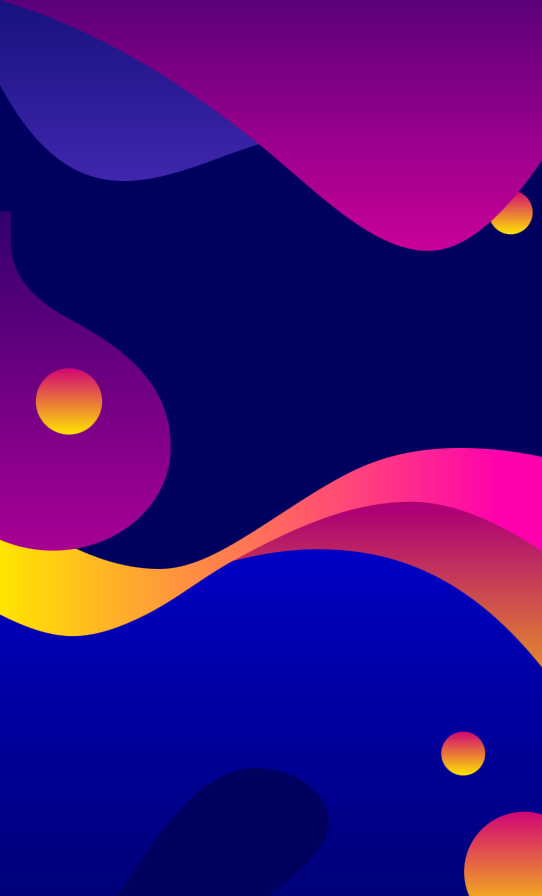
This background is drawn by a Shadertoy shader. Its source:

```glsl
// Flowing gradient waves, soft blobs and glowing discs on a deep navy ground.
// Lengths are percent of canvas height; a knot is (position, value, slope).

const vec3 NAVY = vec3(0.0, 0.0, 0.37);
const vec3 YELLOW = vec3(1.0, 0.9, 0.0);
const vec3 PINK = vec3(1.0, 0.0, 0.68);
const vec3 ROSE = vec3(0.82, 0.02, 0.46);

// Cubic Hermite arc between two knots, held flat outside them
float span(float x, vec3 a, vec3 b) {
    float w = b.x - a.x;
    float t = clamp((x - a.x) / w, 0.0, 1.0);
    float s = 1.0 - t;
    return mix(a.y, b.y, t * t * (3.0 - 2.0 * t))
         + w * t * s * (a.z * s - b.z * t);
}

float bend(float x, vec3 a, vec3 b, vec3 c) {
    return x < b.x ? span(x, a, b) : span(x, b, c);
}

float wave(float x, vec3 knots[6]) {
    float height = span(x, knots[0], knots[1]);
    for (int i = 1; i < 5; i++) {
        if (x >= knots[i].x) height = span(x, knots[i], knots[i + 1]);
    }
    return height;
}

float ellipse(vec2 q, vec2 radii) {
    return (length(q / radii) - 1.0) * radii.x;
}

// Antialiased coverage, negative distance is inside
float cover(float d) {
    return clamp(0.5 - d / max(fwidth(d), 1e-5), 0.0, 1.0);
}

vec3 ramp(float v, float start, float end, vec3 a, vec3 b) {
    return mix(a, b, clamp((v - start) / (end - start), 0.0, 1.0));
}

vec3 paintDisc(vec3 base, vec2 p, vec2 center, float radius) {
    vec2 q = p - center;
    vec3 fill = ramp(q.y, radius, -radius, ROSE, YELLOW);
    return mix(base, fill, cover(length(q) - radius));
}

// Hanging indigo and magenta drapes
vec3 paintDrapes(vec3 base, vec2 p) {
    float indigoEdge = bend(p.x, vec3(0.0, 90.5, -1.85), vec3(13.9, 79.8, 0.0),
                            vec3(28.9, 83.9, 0.3));
    vec3 indigo = ramp(p.y, 100.0, 79.8, vec3(0.09, 0.07, 0.5), vec3(0.25, 0.15, 0.68));
    vec3 col = mix(base, indigo, cover(indigoEdge - p.y));

    col = paintDisc(col, p, vec2(57.0, 76.3), 2.45);

    vec3 fold = vec3(28.9, 83.9, -0.81);
    float magentaEdge = p.x < fold.x
        ? span(p.x, vec3(0.0, 100.0, -0.3), fold)
        : bend(p.x, fold, vec3(47.8, 72.0, 0.0), vec3(60.5, 82.1, 1.45));
    vec3 magenta = ramp(p.y, 100.0, 72.0, vec3(0.36, 0.0, 0.48), vec3(0.79, 0.0, 0.6));
    return mix(col, magenta, cover(magentaEdge - p.y));
}

// Twisting ribbon, its shaded underside and the blue hill
vec3 paintRibbon(vec3 base, vec2 p) {
    float top = wave(p.x, vec3[6](
        vec3(0.0, 44.0, -0.75), vec3(17.8, 36.5, 0.0), vec3(26.7, 39.7, 0.6),
        vec3(39.1, 47.3, 0.5), vec3(51.4, 50.0, 0.0), vec3(60.5, 49.0, -0.22)));
    float under = wave(p.x, vec3[6](
        vec3(0.0, 31.4, -0.5), vec3(8.1, 29.0, 0.0), vec3(16.3, 31.4, 0.5),
        vec3(26.0, 37.4, 0.55), vec3(45.8, 44.0, 0.0), vec3(60.5, 38.5, -0.65)));
    float hill = min(under, bend(p.x, vec3(26.0, 37.4, 0.25),
                                 vec3(35.4, 38.7, 0.0), vec3(60.5, 25.5, -1.25)));

    vec3 ribbon = ramp(p.x, 0.0, 56.0, YELLOW, PINK);
    vec3 shade = ramp(p.y, 43.0, 25.0, vec3(0.68, 0.0, 0.46), vec3(0.9, 0.55, 0.18));
    vec3 blue = ramp(p.y, 38.7, 0.0, vec3(0.0, 0.0, 0.77), vec3(0.0, 0.0, 0.47));
    vec3 col = mix(base, ribbon, cover(p.y - top));
    col = mix(col, shade, cover(p.y - under));
    return mix(col, blue, cover(p.y - hill));
}

// Purple blob entering from the left
vec3 paintPurpleBlob(vec3 base, vec2 p) {
    vec2 q = p - vec2(5.9, 50.0);
    float side = p.x - bend(p.y, vec3(50.0, 19.05, 0.0), vec3(64.2, 8.1, -1.9),
                            vec3(73.3, 1.2, 0.0));
    float bowl = ellipse(vec2(q.x, min(q.y, 0.0)), vec2(13.15, 11.45));
    float d = max(max(side, bowl), p.y - 76.4);
    vec3 fill = ramp(p.y, 76.4, 38.5, vec3(0.2, 0.0, 0.43), vec3(0.66, 0.0, 0.58));
    return mix(base, fill, cover(d));
}

// Navy drop rising from the lower edge
vec3 paintNavyDrop(vec3 base, vec2 p) {
    float crest = p.y - bend(p.x, vec3(13.0, 0.0, 1.2), vec3(17.8, 6.9, 1.35),
                             vec3(28.4, 14.3, 0.0));
    float shoulder = ellipse(max(p - vec2(28.4, 8.2), 0.0), vec2(8.3, 6.1));
    float flank = p.x - span(p.y, vec3(0.0, 29.9, 1.3), vec3(8.2, 36.7, 0.0));
    return mix(base, NAVY, cover(max(crest, max(shoulder, flank))));
}

void mainImage(out vec4 fragColor, in vec2 fragCoord) {
    vec2 p = 100.0 * fragCoord / iResolution.y;
    vec3 col = paintDrapes(NAVY, p);
    col = paintRibbon(col, p);
    col = paintPurpleBlob(col, p);
    col = paintNavyDrop(col, p);
    col = paintDisc(col, p, vec2(7.7, 55.2), 3.7);
    col = paintDisc(col, p, vec2(51.7, 15.9), 2.45);
    col = paintDisc(col, p, vec2(58.5, 2.7), 6.7);
    fragColor = vec4(col, 1.0);
}
```
